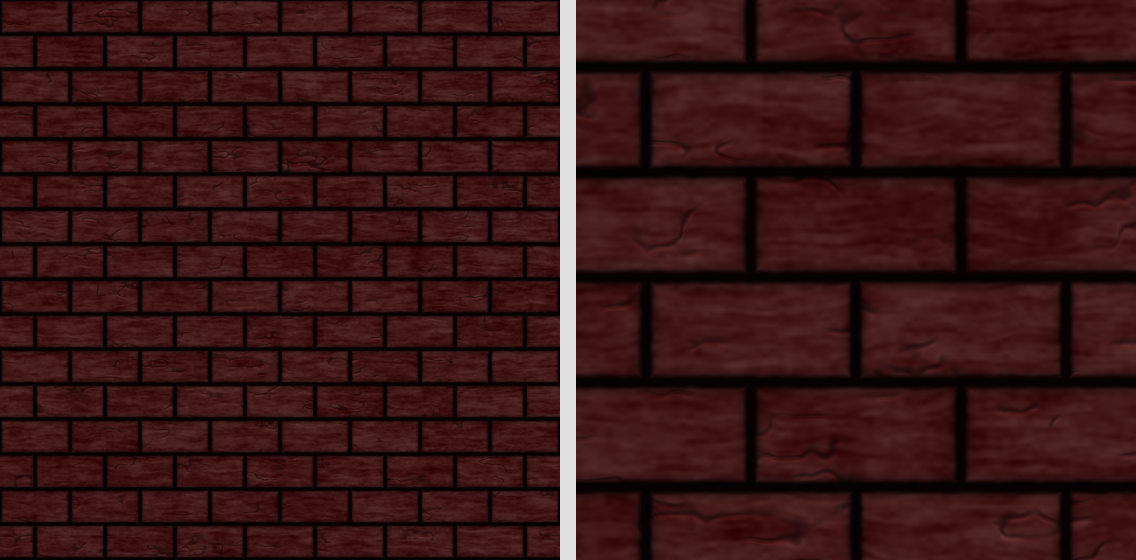
Left: the whole. Right: its middle third, enlarged.
Give the GLSL for this texture, as a Shadertoy shader.

```glsl
#define BRICKS vec2(8.0, 16.0)
#define JOINT_HALF 0.058
#define JOINT_SOFT 0.034
#define JOINT_LIFT 0.027
#define GRAIN_CONTRAST 1.55
#define CRACK_DEPTH 0.38
#define JOINT_COLOR vec3(0.025, 0.007, 0.004)
#define DEEP_RED vec3(0.195, 0.020, 0.022)
#define PALE_RED vec3(0.345, 0.180, 0.178)

float hash(vec2 p) {
    uvec2 q = uvec2(ivec2(floor(p)));
    uint h = q.x * 1597334677u ^ q.y * 3812015801u;
    h = (h ^ (h >> 15)) * 2246822519u;
    h = (h ^ (h >> 13)) * 3266489917u;
    return float((h ^ (h >> 16)) >> 8) / 16777216.0;
}

float noise(vec2 p) {
    vec2 i = floor(p), f = fract(p);
    f = f * f * (3.0 - 2.0 * f);
    return mix(mix(hash(i), hash(i + vec2(1, 0)), f.x),
               mix(hash(i + vec2(0, 1)), hash(i + vec2(1, 1)), f.x), f.y);
}

// Paleness of the surface: long streaks, cloudy blotches and fine grit
float grain(vec2 p, vec2 seed) {
    float warp = 0.12 * noise(p * 2.5 + seed);
    float streaks = noise(vec2(p.x * 1.4, (p.y + warp) * 13.0) + seed)
                  + 0.7 * noise(vec2(p.x * 3.5, (p.y + warp) * 23.0) + seed + 31.0);
    float clouds = noise(p * vec2(2.2, 3.5) + seed + 57.0)
                 + 0.7 * noise(p * vec2(6.0, 8.0) + seed + 83.0);
    float grit = noise(p * vec2(14.0, 20.0) + seed + 113.0);
    return 0.28 * streaks + 0.22 * clouds + 0.15 * grit;
}

// Thin wavy line along a noise contour, broken up by a patchy mask
float crack(vec2 p, vec2 seed) {
    float level = noise(p * vec2(1.8, 5.0) + seed + 149.0)
                + 0.25 * noise(p * vec2(7.0, 9.0) + seed + 171.0);
    float line = 1.0 - smoothstep(0.0, 0.10, abs(level - 0.62));
    return line * smoothstep(0.60, 0.78, noise(p * vec2(1.6, 3.0) + seed + 199.0));
}

void mainImage(out vec4 fragColor, in vec2 fragCoord) {
    // Running bond: even rows shift by half a brick
    vec2 grid = fragCoord / iResolution.xy * BRICKS - vec2(0.0, JOINT_LIFT);
    float row = mod(floor(grid.y), BRICKS.y);
    grid.x += 0.5 * (1.0 - mod(row, 2.0));
    vec2 brick = vec2(mod(floor(grid.x), BRICKS.x), row);
    vec2 cell = fract(grid);
    vec2 p = cell * vec2(2.0, 1.0);
    vec2 seed = floor(400.0 * vec2(hash(brick + 11.0), hash(brick + 47.0)));

    // Brick face with a slight tone shift for each brick
    float tone = 0.42 + GRAIN_CONTRAST * (grain(p, seed) - 0.50);
    tone += 0.16 * (hash(brick + 71.0) - 0.5);
    vec3 color = mix(DEEP_RED, PALE_RED, clamp(tone, -0.15, 1.15));

    // Cracks: dark groove with a lit lower lip
    float groove = crack(p, seed);
    float lip = max(crack(p + vec2(0.0, 0.045), seed) - groove, 0.0);
    color *= 1.0 - CRACK_DEPTH * groove + 0.22 * lip;

    // Soft mortar joints and shaded brick borders
    vec2 edge = min(cell, 1.0 - cell) * vec2(2.0, 1.0);
    float dist = min(edge.x, edge.y) + 0.016 * (noise(p * 9.0 + seed) - 0.5);
    float soft = max(JOINT_SOFT, BRICKS.y / iResolution.y);
    float face = smoothstep(JOINT_HALF - soft, JOINT_HALF + soft, dist);
    color *= mix(0.80, 1.0, smoothstep(JOINT_HALF, 0.17, dist));
    fragColor = vec4(mix(JOINT_COLOR, color, face), 1.0);
}
```
